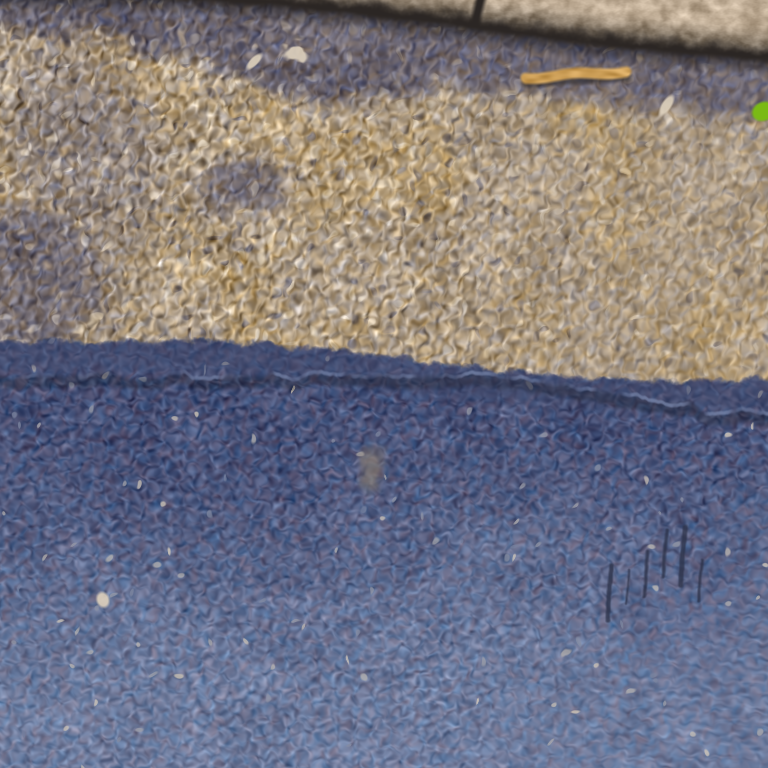
Give the GLSL for this texture, as a WebGL 2 fragment shader.

```glsl
#version 300 es
precision highp float;
uniform vec2 u_resolution;
out vec4 outColor;

const vec3 NAVY = vec3(.28, .315, .46);
const vec3 SLATE = vec3(.43, .48, .61);
const vec3 PLUM = vec3(.42, .395, .435);
const vec3 SAND = vec3(.66, .595, .515);
const vec3 PALE = vec3(.87, .82, .74);
const vec3 SOOT = vec3(.17, .15, .14);
const vec3 STRAW = vec3(.8, .62, .34);
const vec3 LEAF = vec3(.48, .73, .08);

float ramp(float a, float b, float x) { return smoothstep(a, b, x); }

vec2 hash2(vec2 p) {
  vec3 q = fract(p.xyx * vec3(.1031, .103, .0973));
  q += dot(q, q.yzx + 33.33);
  return fract((q.xx + q.yz) * q.zy);
}

float slope(vec2 cell, vec2 offset) {
  return dot(hash2(cell) * 2. - 1., offset);
}

float noise(vec2 p) {
  vec2 i = floor(p), f = fract(p), u = f * f * (3. - 2. * f), e = vec2(1, 0);
  float low = mix(slope(i, f), slope(i + e, f - e), u.x);
  float high = mix(slope(i + e.yx, f - e.yx), slope(i + 1., f - 1.), u.x);
  return mix(low, high, u.y);
}

float fbm(vec2 p) {
  float sum = 0., amp = 1.;
  for (int i = 0; i < 4; i++) {
    sum += amp * noise(p);
    p = p * 2.03 + 17.;
    amp *= .55;
  }
  return sum;
}

vec2 turn(vec2 p, float angle) {
  float c = cos(angle), s = sin(angle);
  return mat2(c, -s, s, c) * p;
}

vec2 warp(vec2 p, float amount) {
  return p + amount * vec2(noise(p * 80.), noise(p * 80. + 31.));
}

float oval(vec2 p, vec2 center, vec2 radius, float angle, float soft) {
  return 1. - ramp(1. - soft, 1. + soft, length(turn(p - center, angle) / radius));
}

float stroke(vec2 p, vec2 a, vec2 b, float width, float soft) {
  vec2 d = b - a;
  float t = clamp(dot(p - a, d) / dot(d, d), 0., 1.);
  return 1. - ramp(width - soft, width + soft, length(p - a - d * t));
}

// Irregular tilted grains
float grit(vec2 p, vec2 scale, float tilt, float seed) {
  return 2. * noise(turn(warp(p, .008), tilt) * scale + seed);
}

// Scattered slivers: x is coverage, y is a random shade
vec2 chips(vec2 p, float density, float size, float seed) {
  vec2 sum = vec2(0);
  for (int k = 0; k < 9; k++) {
    vec2 id = floor(p) + vec2(k % 3 - 1, k / 3 - 1);
    vec2 place = hash2(id + seed), kind = hash2(id + seed + 71.);
    vec2 radius = size * vec2(.55 + .6 * kind.y, .3 + .35 * place.x);
    float cover = oval(p, id + place, radius, 2. * place.y, .4) * step(kind.x, density);
    sum = mix(sum, vec2(1, fract(kind.y * 7.)), cover);
  }
  return vec2(sum.x, sum.y / max(sum.x, .001));
}

vec3 gravel(vec2 p, float wet) {
  float coarse = mix(1., .62, ramp(.3, .9, p.x)) * (1. - .4 * wet);
  vec3 col = mix(SAND, PLUM, wet) + .09 * fbm(p * 15.);
  col += vec3(.03, 0, -.07) * (1. - wet) * ramp(-.2, .5, fbm(p * 7. + 4.));
  vec2 c = chips(warp(p, .006) * 58., .5, .5, 5.);
  vec3 shade = mix(PLUM * .9, PALE, ramp(.1, .75, c.y - .15 * wet));
  col = mix(col, shade, .6 * c.x * coarse);
  float grains = grit(p, vec2(75, 125), 1., 3.) + .8 * grit(p, vec2(115, 165), 1.4, 19.);
  col += .19 * grains * coarse;
  return col + .07 * grit(p, vec2(80, 110), .7, 47.) * vec3(.6, .1, -.9);
}

vec3 asphalt(vec2 p) {
  float light = ramp(.5, .06, p.y + .1 * fbm(p * 4.));
  vec3 col = mix(NAVY, SLATE, light) + .06 * fbm(p * vec2(14, 22));
  float speck = grit(p, vec2(95, 130), .5, 11.) + .8 * grit(p, vec2(140, 170), -.5, 29.);
  float ripple = 1.3 * grit(p, vec2(65, 165), -.1, 7.);
  col += .095 * mix(speck, ripple, .7 * ramp(.5, .85, p.x - p.y));
  col += .05 * grit(p, vec2(85, 105), .9, 53.) * vec3(1, -.2, -.8);
  vec2 pebble = chips(warp(p, .005) * 42., .11, .22, 14.);
  return mix(col, mix(SLATE, PALE, pebble.y), .75 * pebble.x);
}

vec3 curb(vec2 p, float rise) {
  vec3 col = mix(SAND * .7, SAND * 1.14, ramp(.012, .05, rise));
  col += .22 * fbm(p * vec2(32, 50)) + .08 * grit(p, vec2(80), .2, 5.);
  col = mix(SOOT, col, ramp(.006, .026, rise + .01 * fbm(p * 30.)));
  return mix(col, SOOT, stroke(p, vec2(.616, .96), vec2(.628, 1.01), .006, .004));
}

void main() {
  vec2 p = gl_FragCoord.xy / u_resolution;
  float px = 1. / min(u_resolution.x, u_resolution.y);
  float rough = fbm(p * 18.);
  vec2 q = p + .025 * vec2(rough, fbm(p * 18. + 9.));

  // Damp strip and stains over the gravel
  float damp = .965 - .125 * p.x - .045 * exp(-pow((p.x - .4) / .14, 2.));
  float wet = ramp(-.018, .018, p.y - damp + .025 * rough);
  wet = max(wet, .85 * oval(q, vec2(.04, .635), vec2(.1), 0., .35));
  wet = max(wet, .85 * oval(q, vec2(.31, .76), vec2(.055, .04), .4, .5));
  wet = max(wet, .45 * oval(q, vec2(.11, .8), vec2(.09, .13), 0., .6));
  vec3 col = gravel(p, wet);

  // Asphalt with its ragged border
  float border = .555 - .05 * ramp(.25, .85, p.x) + .011 * fbm(p * 33.);
  float paved = ramp(.003 + px, -.003 - px, p.y - border);
  col = mix(col, asphalt(p), paved);
  col = mix(col, NAVY * .9, .5 * paved * ramp(border - .055, border - .025, p.y));

  // Broken pale crack and its shade
  float gap = p.y - .511 + .05 * ramp(.6, 1.02, p.x) - .012 * fbm(vec2(p.x * 20., 3));
  float broken = ramp(-.25, .35, fbm(vec2(p.x * 17., 8)) + .35 * (p.x - .5));
  col *= 1. - .22 * ramp(.012, .003, abs(gap + .008 + .006 * rough));
  col = mix(col, SLATE * 1.1, .75 * broken * ramp(.003 + px, .0005, abs(gap)));
  col = mix(col, SAND * .88, .6 * oval(q, vec2(.484, .39), vec2(.014, .026), .1, .7));

  // Dark drips
  for (int i = 0; i < 6; i++) {
    vec2 r = hash2(vec2(i, 8));
    vec2 top = vec2(.795 + .024 * float(i), .25 + .08 * r.x);
    vec2 end = top - vec2(.004, .04 + .04 * r.y);
    col = mix(col, NAVY * .6, .75 * stroke(mix(p, q, .15), top, end, .001 + .0025 * r.y, .002));
  }

  // Curb and its contact shadow
  float rise = p.y - 1.005 + .075 * ramp(.14, 1.1, p.x) + .012 * p.x + .003 * rough;
  col *= 1. - .4 * ramp(-.025, 0., rise);
  col = mix(col, curb(p, rise), ramp(-.004 - px, .004 + px, rise));

  // Litter: twig, leaf and light stones
  vec2 a = vec2(.685, .899), b = vec2(.815, .907), drop = vec2(0, .007);
  col = mix(col, SOOT, .6 * stroke(p, a - drop, b - drop, .006, .004));
  float twig = stroke(p + vec2(0, .002 * sin(p.x * 65.)), a, b, .007, .003);
  col = mix(col, STRAW + .2 * noise(p * vec2(50, 170)), twig);
  col = mix(col, LEAF, oval(p, vec2(.994, .855), vec2(.015, .012), .4, .2));
  float stones = oval(q, vec2(.378, .932), vec2(.016, .009), -.3, .3);
  stones = max(stones, oval(p, vec2(.331, .92), vec2(.013, .005), .8, .3));
  stones = max(stones, oval(p, vec2(.868, .863), vec2(.015, .006), 1., .3));
  stones = max(stones, oval(p, vec2(.134, .219), vec2(.008, .01), .3, .3));
  outColor = vec4(clamp(mix(col, PALE, .9 * stones), 0., 1.), 1);
}
```
